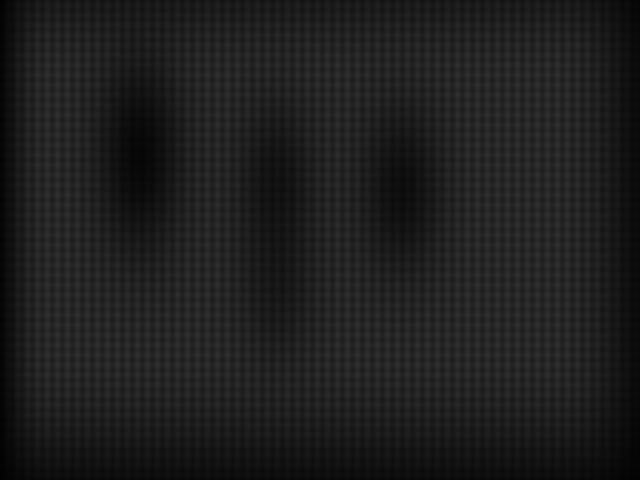
Give the GLSL for this background, as a WebGL 1 fragment shader.

```glsl
precision highp float;
// Dark woven mesh with soft vertical shadows and a fading border.

uniform vec2 u_resolution;

const vec3 MESH_COLOR = vec3(0.188, 0.188, 0.188);
const vec2 MESH_CELLS = vec2(64.0, 48.0);
const vec2 MESH_PHASE = vec2(0.75, 0.5);
const vec2 MESH_DEPTH = vec2(0.27, 0.15);   // darkening between columns, rows

// Border fades: starting light and reach for each side.
const vec4 EDGE_LIGHT = vec4(0.12, 0.22, 0.30, 0.62);  // left, right, bottom, top
const vec4 EDGE_REACH = vec4(0.075, 0.13, 0.27, 0.16);

// Shadows: centre xy and radii zw, in fractions of the canvas.
const vec4 LEFT_SHADOW   = vec4(0.218, 0.675, 0.062, 0.200);
const vec4 MIDDLE_SHADOW = vec4(0.432, 0.620, 0.056, 0.165);
const vec4 MIDDLE_TAIL   = vec4(0.434, 0.390, 0.056, 0.150);
const vec4 RIGHT_SHADOW  = vec4(0.628, 0.605, 0.060, 0.170);

// Remaining light under a soft elliptical shadow.
float shadowLight(vec2 uv, vec4 shadow, float strength) {
  vec2 offset = (uv - shadow.xy) / shadow.zw;
  return 1.0 - strength * exp(-dot(offset, offset));
}

// Smooth ridges crossing in both directions.
float meshLight(vec2 uv) {
  vec2 wave = 0.5 + 0.5 * cos(6.2831853 * (uv * MESH_CELLS - MESH_PHASE));
  vec2 ridges = 1.0 - MESH_DEPTH * (1.0 - wave);
  return ridges.x * ridges.y;
}

// Product of the four border fades.
float borderLight(vec2 uv) {
  vec4 edgeDistance = vec4(uv.x, 1.0 - uv.x, uv.y, 1.0 - uv.y);
  vec4 ease = sin(1.5707963 * clamp(edgeDistance / EDGE_REACH, 0.0, 1.0));
  vec4 light = mix(EDGE_LIGHT, vec4(1.0), ease);
  return light.x * light.y * light.z * light.w;
}

void main() {
  vec2 uv = gl_FragCoord.xy / u_resolution;

  float light = meshLight(uv) * borderLight(uv);
  light *= shadowLight(uv, LEFT_SHADOW, 0.82);
  light *= shadowLight(uv, MIDDLE_SHADOW, 0.55);
  light *= shadowLight(uv, MIDDLE_TAIL, 0.36);
  light *= shadowLight(uv, RIGHT_SHADOW, 0.65);

  gl_FragColor = vec4(MESH_COLOR * light, 1.0);
}
```
